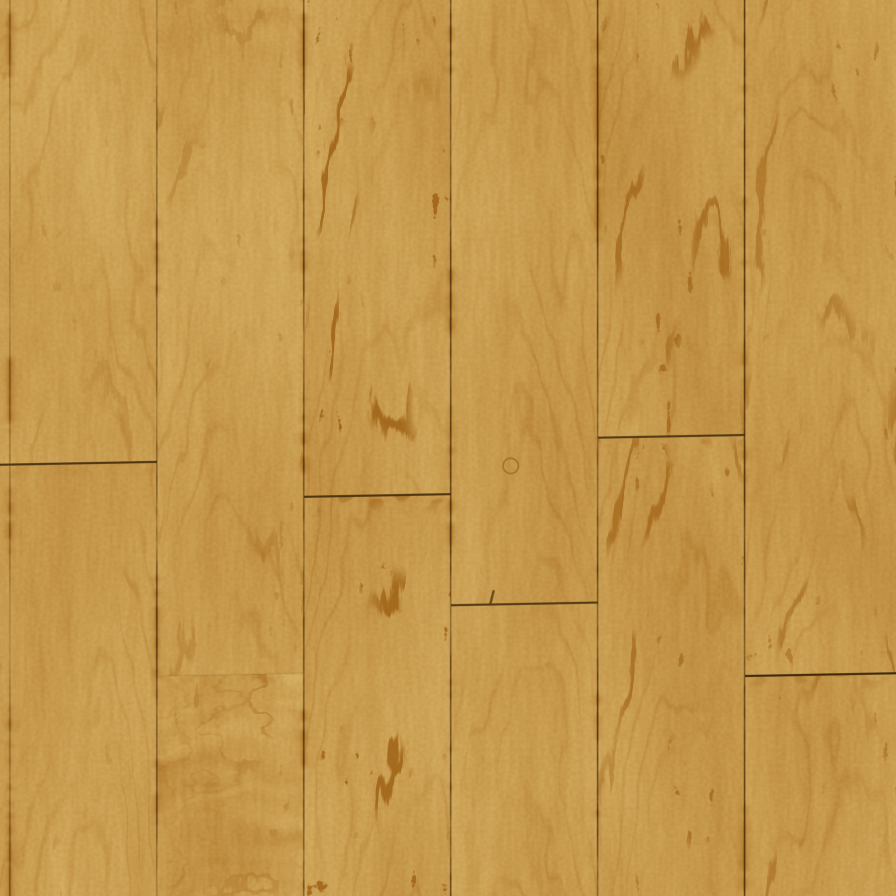
Reproduce this texture procedurally as a Shadertoy shader.

```glsl
float hash(vec2 p) {
    vec3 q = fract(p.xyx * vec3(0.1031, 0.1030, 0.0973));
    q += dot(q, q.yzx + 33.33);
    return fract((q.x + q.y) * q.z);
}

float cornerSlope(vec2 cell, vec2 offset) {
    float angle = 6.2832 * hash(cell);
    return dot(vec2(cos(angle), sin(angle)), offset);
}

// Gradient noise, roughly -0.7 to 0.7
float noise(vec2 p) {
    vec2 i = floor(p), f = p - i;
    vec2 u = f * f * f * (f * (f * 6.0 - 15.0) + 10.0);
    vec2 e = vec2(1.0, 0.0);
    return mix(mix(cornerSlope(i, f), cornerSlope(i + e, f - e), u.x),
               mix(cornerSlope(i + e.yx, f - e.yx), cornerSlope(i + 1.0, f - 1.0), u.x), u.y);
}

float fbm(vec2 p) {
    float sum = 0.0, amplitude = 0.6;
    for (int i = 0; i < 4; i++) {
        sum += amplitude * noise(p);
        p = p * 2.03 + 11.7;
        amplitude *= 0.5;
    }
    return sum;
}

float line(float dist, float halfWidth, float pixel) {
    return 1.0 - smoothstep(halfWidth - pixel, halfWidth + pixel, dist);
}

void mainImage(out vec4 fragColor, in vec2 fragCoord) {
    const float jointHeight[6] = float[6](0.483, 0.247, 0.447, 0.326, 0.513, 0.247);
    const float jointDepth[6] = float[6](0.9, 0.08, 0.9, 0.85, 0.85, 1.0);
    const float stainAmount[6] = float[6](0.25, 0.35, 1.0, 0.1, 0.8, 0.6);
    vec2 uv = fragCoord / iResolution.xy;
    float pixel = 0.8 / iResolution.y;

    // Six columns, one board per column wrapping past the top edge
    float across = (uv.x - 0.011) / 0.164;
    float column = clamp(floor(across), 0.0, 5.0);
    int id = int(column);
    float q = across - column;
    float joint = jointHeight[id] + 0.003 * (q - 0.5);
    float v = fract(uv.y - joint);
    vec2 p = vec2(q * 0.164, v) + vec2(7.31, 3.17) * (column + 1.0);

    // Growth rings form nested arches, with cross ripples in one board
    float center = 0.4 + 0.4 * hash(vec2(column, 5.0));
    float figure = v + 0.9 * (q - center) * (q - center) + 0.32 * fbm(p * vec2(11.0, 3.5));
    float ripple = id == 1 ? smoothstep(0.6, 0.85, v) : 0.0;
    figure += ripple * 0.3 * fbm(p * vec2(9.0, 26.0));
    float rings = smoothstep(0.34, 0.5, abs(fract(figure * 8.0) - 0.5));
    rings *= smoothstep(-0.25, 0.35, noise(p * vec2(10.0, 5.0) + 4.0));

    // Soft tone, fibres and speckle
    float tone = 0.55 + 0.25 * (hash(vec2(column, 9.0)) - 0.5);
    tone += 0.75 * noise(p * vec2(7.0, 3.0)) + 0.55 * fbm(p * vec2(55.0, 5.0));
    tone += 0.3 * noise(p * vec2(190.0, 28.0)) + 0.35 * noise(uv * 230.0);
    tone += ripple * 0.9 * noise(p * vec2(9.0, 38.0) + vec2(0.0, figure * 4.0));
    tone -= 0.5 * rings;
    vec3 color = mix(vec3(0.75, 0.56, 0.26), vec3(0.81, 0.65, 0.35), clamp(tone, -0.9, 1.3));

    // Ragged mineral stains along some rings, plus loose flecks
    float ragged = figure * 3.5 + 0.28 * fbm(p * vec2(75.0, 14.0));
    float stain = 1.0 - smoothstep(0.03, 0.09, abs(fract(ragged) - 0.5));
    stain *= smoothstep(0.08, 0.28, noise(p * vec2(13.0, 7.0) + 21.0));
    float fleck = smoothstep(0.36, 0.48, noise(p * vec2(85.0, 34.0)) + 0.12 * noise(p * 260.0));
    fleck *= smoothstep(0.05, 0.3, noise(p * vec2(15.0, 8.0) + 40.0));
    float ends = smoothstep(0.975, 1.0, v) * smoothstep(0.08, 0.3, noise(p * vec2(45.0, 60.0)));
    stain = max(max(stain, fleck), 0.6 * ends) * stainAmount[id];
    color = mix(color, vec3(0.62, 0.38, 0.08), 0.85 * stain);

    // Long seams, uneven in depth, with brown bleeding into the wood
    float seam = clamp(round(across), 0.0, 5.0);
    float seamDist = abs(across - seam) * 0.164;
    float wear = noise(vec2(seam * 5.3 + 0.4, uv.y * 9.0)) + 0.4 * noise(vec2(seam * 3.7, uv.y * 70.0));
    float bleed = exp(-seamDist * 300.0) * smoothstep(0.05, 0.4, wear);
    color = mix(color, vec3(0.60, 0.35, 0.07), 0.7 * bleed);
    float depth = clamp(0.55 + 0.06 * seam + 0.7 * wear, 0.2, 0.95) * (seam < 0.5 ? 0.6 : 1.0);
    color = mix(color, vec3(0.34, 0.21, 0.05), depth * line(seamDist, 0.0009, pixel));

    // Board ends
    float cut = line(abs(uv.y - joint), 0.0012, pixel) * jointDepth[id];
    color = mix(color, vec3(0.26, 0.17, 0.05), cut);

    // Small ring dent and a nick by a board end
    float dent = line(abs(length(uv - vec2(0.570, 0.480)) - 0.0085), 0.001, pixel);
    color = mix(color, vec3(0.58, 0.38, 0.12), 0.65 * dent);
    vec2 nick = uv - vec2(0.549, 0.333);
    float nickDist = length(vec2(nick.x - 0.25 * nick.y, max(abs(nick.y) - 0.007, 0.0)));
    color = mix(color, vec3(0.36, 0.21, 0.05), 0.8 * line(nickDist, 0.0014, pixel));

    fragColor = vec4(color, 1.0);
}
```
